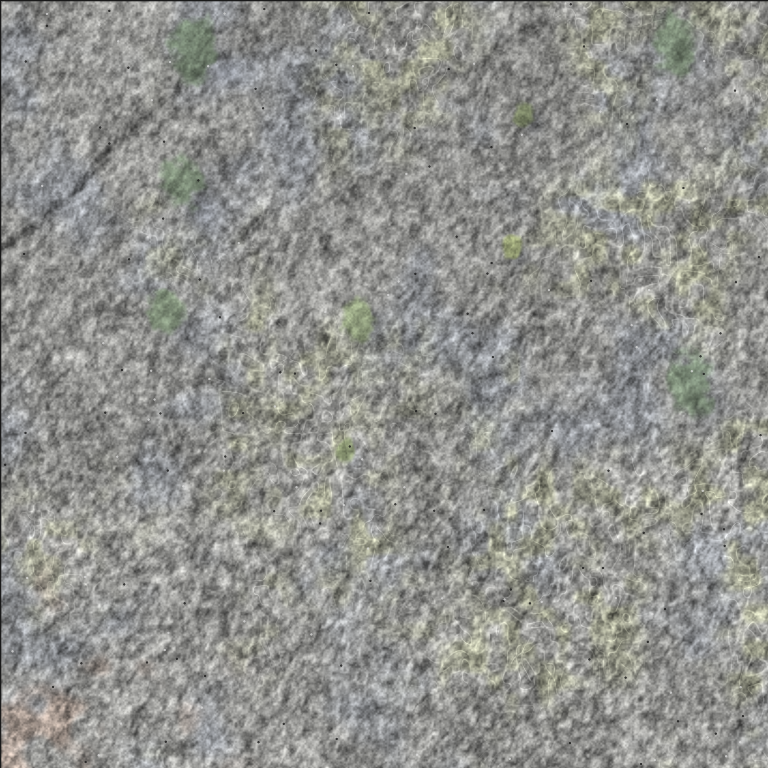
Reproduce this texture procedurally as a WebGL 1 fragment shader.

```glsl
precision highp float;
// Aerial view of grey heathland: tufted scrub, pale grass, a gully and scattered soft green trees.
uniform vec2 u_resolution;

const vec3 SCRUB = vec3(1.003, 1.003, 0.985);
const vec3 STRAW = vec3(1.05, 1.06, 0.93);
const vec3 RUST = vec3(1.09, 1.0, 0.94);
const vec3 COOL = vec3(0.97, 0.99, 1.02);
const vec3 LIME_LEAF = vec3(0.62, 0.66, 0.46);
const vec3 DARK_LEAF = vec3(0.47, 0.54, 0.45);

float hash(vec2 p) {
  vec3 q = fract(p.xyx * 0.1031);
  q += dot(q, q.yzx + 33.33);
  return fract((q.x + q.y) * q.z);
}

vec2 hash2(vec2 p) {
  return vec2(hash(p), hash(p + 57.3));
}

float noise(vec2 p) {
  vec2 cell = floor(p), f = fract(p);
  f = f * f * (3.0 - 2.0 * f);
  return mix(mix(hash(cell), hash(cell + vec2(1.0, 0.0)), f.x),
             mix(hash(cell + vec2(0.0, 1.0)), hash(cell + 1.0), f.x), f.y);
}

// Broad soft patches, centred on zero
float patches(vec2 p) {
  return 0.65 * noise(p) + 0.35 * noise(p * 2.3 + 9.1) - 0.5;
}

// Distance to the nearest scattered tuft centre
float tuftDistance(vec2 p) {
  vec2 cell = floor(p);
  float nearest = 2.0;
  for (int y = -1; y <= 1; y++) {
    for (int x = -1; x <= 1; x++) {
      vec2 c = cell + vec2(float(x), float(y));
      nearest = min(nearest, length(c + 0.1 + 0.8 * hash2(c) - p));
    }
  }
  return nearest;
}

// Brightness of the ragged, slightly leaning scrub
float scrub(vec2 uv, float tuftDepth) {
  vec2 p = vec2(uv.x - 0.28 * uv.y, uv.y * 0.78);
  vec2 ragged = vec2(noise(p * 130.0), noise(p * 130.0 + 40.0)) - 0.5;
  float light = 0.575;
  light += tuftDepth * (0.42 - tuftDistance(p * 58.0 + ragged * 0.9));
  light += 0.13 * (noise(p * 48.0 + 3.0) - 0.5);
  light += 0.24 * (noise(p * 115.0 + 17.0) - 0.5);
  light += 0.22 * (noise(p * 230.0 + 31.0) - 0.5);
  light += 0.15 * (noise(uv * 410.0 + 5.0) - 0.5);
  return light;
}

// Thin pale stalks lying in changing directions
float stalks(vec2 uv) {
  vec2 bend = vec2(noise(uv * 35.0), noise(uv * 35.0 + 20.0)) * 1.8;
  float ridge = 1.0 - abs(2.0 * noise(uv * vec2(105.0, 80.0) + bend) - 1.0);
  return smoothstep(0.72, 1.0, ridge);
}

// Dark winding ditch fading out along its length
float gully(vec2 uv) {
  float path = 0.68 + 0.85 * uv.x + 0.05 * (noise(uv * 14.0) - 0.5);
  float d = abs(uv.y - path) * 0.76 + 0.006 * (noise(uv * 90.0) - 0.5);
  float fade = 1.0 - smoothstep(0.2, 0.38, uv.x);
  return fade * (1.0 - smoothstep(0.002, 0.011, d));
}

// Soft ragged crown; offset is measured in crown radii
float crown(vec2 offset, vec2 uv) {
  float edge = 0.55 * (noise(uv * 55.0) - 0.5) + 0.3 * (noise(uv * 140.0) - 0.5);
  return 1.0 - smoothstep(0.6, 1.1, length(offset) + edge);
}

vec3 addTree(vec3 ground, vec2 uv, vec2 centre, float radius, vec3 leaf, float light) {
  vec2 offset = (uv - centre) / (radius * vec2(1.0, 1.25));
  float shadow = exp(-1.3 * dot(offset - vec2(0.8, -0.6), offset - vec2(0.8, -0.6)));
  vec3 shaded = ground * (1.0 - vec3(0.15, 0.14, 0.11) * shadow);
  float lit = 1.0 + 1.1 * (light - 0.575) + 0.1 * dot(offset, vec2(-0.5, 0.8));
  return mix(shaded, leaf * lit, 0.85 * crown(offset, uv));
}

// Tiny round speck in a share of the grid cells
float specks(vec2 uv, float grid, float share, float seed) {
  vec2 p = uv * grid, cell = floor(p);
  vec2 centre = 0.2 + 0.6 * hash2(cell + seed);
  float d = length(fract(p) - centre) / grid;
  return step(hash(cell + seed * 2.0), share) * (1.0 - smoothstep(0.0008, 0.0022, d));
}

void main() {
  vec2 uv = gl_FragCoord.xy / u_resolution;

  // Scrub is deeper and lumpier toward the bottom
  float low = 1.0 - smoothstep(0.3, 0.85, uv.y + 0.3 * patches(uv * 5.0));
  float light = scrub(uv, mix(0.11, 0.27, low));
  light += 0.09 * patches(uv * 7.0 + 2.0) + 0.015 * (low - 0.5);

  // Grass and bare soil
  float grass = smoothstep(-0.1, 0.3, patches(uv * vec2(9.0, 6.0) + 13.0) + 0.3 * (uv.x - 0.55));
  light += stalks(uv) * mix(0.02, 0.12, grass) - 0.02;
  light -= 0.16 * gully(uv);
  float soil = smoothstep(0.05, 0.3, patches(uv * 16.0 + 70.0)) * (1.0 - smoothstep(0.1, 0.4, length(uv)));
  vec3 tint = mix(SCRUB, COOL, smoothstep(0.0, 0.3, patches(uv * 11.0 + 50.0)));
  tint = mix(tint, STRAW, grass * smoothstep(0.3, 0.8, noise(uv * 45.0 + 8.0)));
  vec3 color = light * mix(tint, RUST, soil);

  // Scattered trees and small bushes
  for (int i = 0; i < 9; i++) {
    float n = float(i);
    vec2 spot = fract(vec2(0.19, 0.42) + n * vec2(0.7549, 0.5698));
    float radius = mix(0.013, 0.042, pow(hash(vec2(n, 4.7)), 1.3));
    vec3 leaf = mix(LIME_LEAF, DARK_LEAF, smoothstep(0.3, 0.9, hash(vec2(n, 8.2))));
    color = addTree(color, uv, vec2(0.05, 0.33) + spot * vec2(0.88, 0.62), radius, leaf, light);
  }

  // Stray specks and the dark rim at top and left
  color = mix(color, vec3(0.1), 0.8 * specks(uv, 40.0, 0.05, 11.0));
  color = mix(color, vec3(0.88), 0.7 * specks(uv, 43.0, 0.04, 29.0));
  float rim = 1.0 - smoothstep(0.001, 0.0025, min(uv.x, 1.0 - uv.y));
  gl_FragColor = vec4(mix(color, vec3(0.1), rim), 1.0);
}
```
